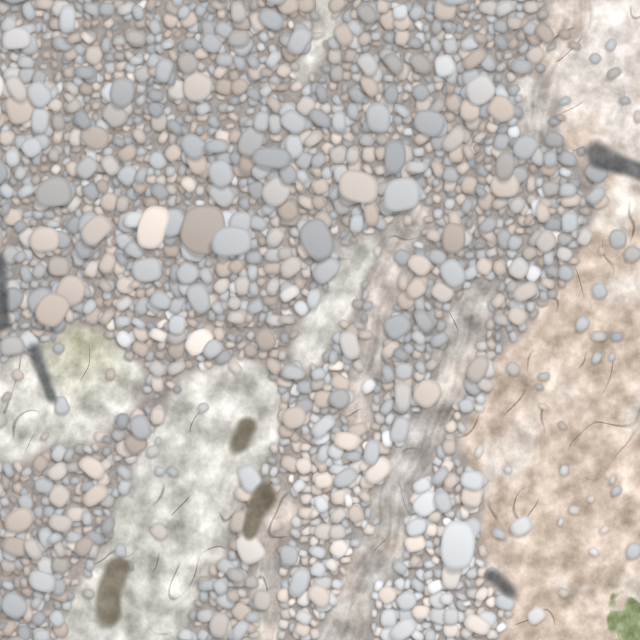
Give the GLSL for this texture, as a three.js fragment shader.

```glsl
// Aerial view of a pale pebble beach with bedrock ledges and a sandy cliff.
varying vec2 vUv;

float hash(vec2 p) {
  vec3 q = fract(vec3(p.xyx) * 0.1031);
  q += dot(q, q.yzx + 33.33);
  return fract((q.x + q.y) * q.z);
}

vec2 hash2(vec2 p) {
  return vec2(hash(p + 17.3), hash(p + 71.9));
}

// Gradient noise, roughly -0.6 to 0.6
float corner(vec2 cell, vec2 d) {
  float a = 6.2832 * hash(cell);
  return dot(vec2(cos(a), sin(a)), d);
}

float noise(vec2 p) {
  vec2 i = floor(p), f = fract(p);
  vec2 u = f * f * f * (f * (f * 6.0 - 15.0) + 10.0);
  vec2 e = vec2(0.0, 1.0);
  return mix(mix(corner(i, f), corner(i + e.yx, f - e.yx), u.x),
             mix(corner(i + e, f - e), corner(i + 1.0, f - 1.0), u.x), u.y);
}

float fbm(vec2 p) {
  float sum = 0.0, amp = 0.6;
  for (int i = 0; i < 4; i++) {
    sum += amp * noise(p);
    p = mat2(1.6, 1.2, -1.2, 1.6) * p + 7.7;
    amp *= 0.55;
  }
  return sum;
}

float capsule(vec2 p, vec2 a, vec2 b, float r) {
  vec2 pa = p - a, ba = b - a;
  return length(pa - ba * clamp(dot(pa, ba) / dot(ba, ba), 0.0, 1.0)) - r;
}

vec2 warp(vec2 p) {
  return p + 0.028 * vec2(noise(p * 11.0), noise(p * 11.0 + 40.0));
}

// Signed distances to the cliff, the pale ledges and the layered strips
float cliffDist(vec2 p) {
  float edge = 0.78 - 0.05 * smoothstep(0.0, 0.3, p.y) + 0.2 * smoothstep(0.3, 0.7, p.y)
             - 0.05 * smoothstep(0.7, 0.78, p.y) + 0.04 * smoothstep(0.9, 1.0, p.y);
  return (edge - p.x) * 0.85;
}

float ledgeDist(vec2 p) {
  float d = capsule(p, vec2(0.35, 0.35), vec2(0.17, -0.02), 0.09);
  d = min(d, capsule(p, vec2(0.02, 0.36), vec2(0.13, 0.40), 0.085));
  d = min(d, capsule(p, vec2(0.56, 0.60), vec2(0.49, 0.46), 0.035));
  return min(d, capsule(p, vec2(0.51, 1.0), vec2(0.48, 0.88), 0.018));
}

float stripDist(vec2 p) {
  float d = capsule(p, vec2(0.74, 0.52), vec2(0.53, 0.0), 0.036);
  d = min(d, capsule(p, vec2(0.64, 0.67), vec2(0.56, 0.36), 0.024));
  d = min(d, capsule(p, vec2(0.44, 0.22), vec2(0.41, 0.0), 0.025));
  return min(d, capsule(p, vec2(0.89, 1.0), vec2(0.83, 0.80), 0.032));
}

float rockCover(vec2 p) {
  p = warp(p);
  return smoothstep(0.012, -0.012, min(cliffDist(p), min(ledgeDist(p), stripDist(p))));
}

vec3 rockColor(vec2 p) {
  vec2 w = warp(p);
  float grain = fbm(p * 24.0);
  float relief = fbm(p * 26.0 + vec2(0.12, 0.2)) - grain;
  float broad = fbm(p * 7.0 + 3.0);
  // Strata run steeply, leaning to the right
  vec2 s = mat2(0.94, 0.34, -0.34, 0.94) * w;
  float strata = noise(s * vec2(75.0, 9.0)) + 0.5 * noise(s * vec2(140.0, 22.0));
  vec3 ledge = mix(vec3(0.76, 0.76, 0.73), vec3(0.88, 0.87, 0.84), smoothstep(-0.35, 0.25, broad));
  ledge = mix(ledge, vec3(0.77, 0.76, 0.64), 0.6 * smoothstep(0.12, 0.0, length(p - vec2(0.13, 0.46))));
  vec3 strip = mix(vec3(0.74, 0.72, 0.70), vec3(0.85, 0.80, 0.76), smoothstep(-0.2, 0.3, broad));
  vec3 cliff = mix(vec3(0.84, 0.77, 0.71), vec3(0.92, 0.89, 0.86),
                   smoothstep(-0.1, 0.4, broad + 0.6 * (p.y - 0.5)));
  vec3 c = mix(strip + 0.13 * strata, ledge + 0.05 * strata, smoothstep(0.01, -0.01, ledgeDist(w)));
  c = mix(c, cliff + 0.03 * strata, smoothstep(0.006, -0.006, cliffDist(w)));
  float crack = smoothstep(0.035, 0.0, abs(noise(s * vec2(16.0, 10.0) + 5.0)));
  crack *= smoothstep(0.05, 0.3, noise(p * 13.0 + 9.0));
  return c + 0.32 * relief + 0.06 * grain - 0.2 * crack;
}

// One grid of rounded stones painted over what lies below
vec3 addPebbles(vec3 color, vec2 p, float count, float density) {
  vec2 g = p * count;
  for (int j = -1; j <= 1; j++) {
    for (int i = -1; i <= 1; i++) {
      vec2 cell = floor(g) + vec2(float(i), float(j));
      vec2 id = cell + count * 3.7;
      vec2 r = hash2(id), k = hash2(id + 211.0);
      vec2 center = cell + 0.5 + 0.6 * (r - 0.5);
      if (hash(id) > density * (1.0 - 0.97 * rockCover(center / count))) continue;
      float a = 1.9 + 3.0 * (k.x - 0.5);
      mat2 turn = mat2(cos(a), -sin(a), sin(a), cos(a));
      vec2 axes = mix(0.38, 0.6, r.x) * vec2(1.0, mix(0.55, 0.95, k.y));
      vec2 d = g - center;
      d += 0.09 * vec2(noise(g * 1.4 + 3.0), noise(g * 1.4 + 31.0));
      vec2 q = pow(abs(turn * d / axes), vec2(2.6));
      float dist = (pow(q.x + q.y, 0.385) - 1.0) * axes.y / count;
      float shade = (length(turn * (d + vec2(0.05, 0.1)) / axes) - 1.0) * axes.y / count;
      color *= 1.0 - 0.2 * smoothstep(0.004, -0.003, shade);
      // Cool grey, warm tan and a few near white stones
      vec3 stone = mix(vec3(0.75, 0.76, 0.77), vec3(0.82, 0.77, 0.73), smoothstep(0.3, 0.85, r.y));
      stone += 0.15 * (hash(id + 53.0) - 0.5) + 0.12 * step(0.93, hash(id + 97.0));
      stone += 0.1 * smoothstep(0.5, 0.15, p.y) * smoothstep(0.3, 0.5, p.x);
      stone *= 0.88 + 0.14 * smoothstep(0.001, -0.006, dist) + 0.09 * dot(d, vec2(0.4, 0.9));
      color = mix(color, stone, smoothstep(0.0018, -0.0018, dist));
    }
  }
  return color;
}

void main() {
  vec2 p = vUv, w = warp(p);
  vec3 gravel = vec3(0.66, 0.63, 0.61) + 0.16 * fbm(p * 60.0);
  vec3 color = mix(gravel, rockColor(p), rockCover(p));

  // Stones from fine to coarse
  color = addPebbles(color, p, 62.0, 0.95);
  color = addPebbles(color, p, 39.0, 0.72);
  color = addPebbles(color, p, 25.0, 0.42);
  color = addPebbles(color, p, 15.0, 0.09);

  // Brown pools on the ledges
  float pool = capsule(w, vec2(0.18, 0.12), vec2(0.17, 0.04), 0.021);
  pool = min(pool, capsule(w, vec2(0.42, 0.22), vec2(0.40, 0.17), 0.016));
  pool = min(pool, capsule(w, vec2(0.385, 0.33), vec2(0.37, 0.30), 0.013));
  color = mix(color, vec3(0.49, 0.46, 0.40) + 0.2 * fbm(p * 30.0), 0.9 * smoothstep(0.006, -0.006, pool));

  // Shaded hollows, and a tuft of green in the corner
  float hollow = capsule(w, vec2(0.93, 0.76), vec2(1.01, 0.73), 0.016);
  hollow = min(hollow, capsule(w, vec2(-0.01, 0.58), vec2(0.01, 0.50), 0.016));
  hollow = min(hollow, capsule(w, vec2(0.06, 0.46), vec2(0.08, 0.38), 0.009));
  hollow = min(hollow, capsule(w, vec2(0.77, 0.10), vec2(0.79, 0.08), 0.008));
  color = mix(color, vec3(0.37, 0.38, 0.39) + 0.2 * fbm(p * 40.0), 0.85 * smoothstep(0.009, -0.006, hollow));
  float tuft = length(w - vec2(0.99, 0.02)) - 0.045 + 0.03 * noise(p * 50.0);
  color = mix(color, vec3(0.58, 0.63, 0.47) + 0.3 * fbm(p * 50.0), smoothstep(0.006, -0.006, tuft));

  gl_FragColor = vec4(clamp(color, 0.0, 1.0), 1.0);
}
```
